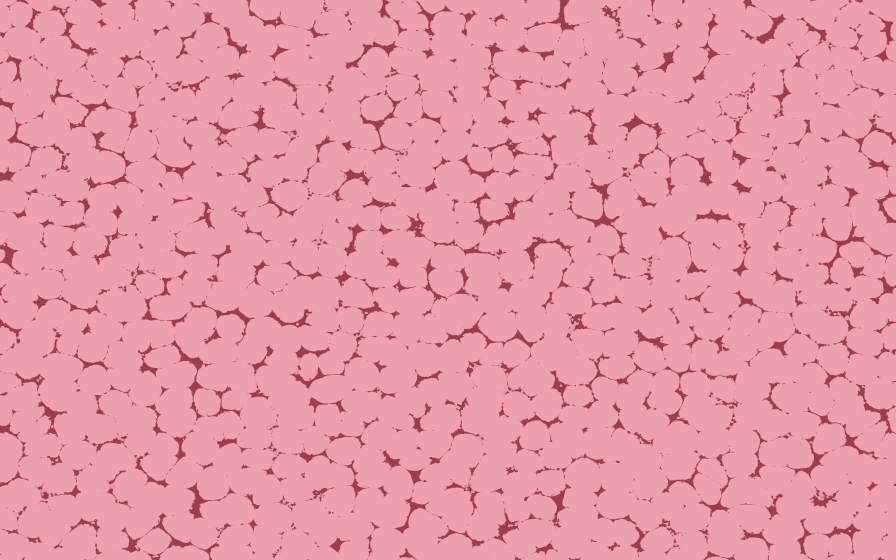
Write a WebGL 2 fragment shader that draws this texture.

```glsl
#version 300 es
precision highp float;
// Tightly packed rounded grains with dark, ragged pores left between them.
// Grains are Voronoi cells with softened corners; layered sines vary how far
// the pores open, and a fine cellular grit frays and speckles their edges.

uniform vec2 u_resolution;
out vec4 fragColor;

const vec3 GRAIN_COLOR = vec3(0.932, 0.622, 0.690);
const vec3 PORE_COLOR = vec3(0.605, 0.245, 0.310);
const float ROWS = 20.0;       // grains per canvas height
const float JITTER = 0.78;     // irregularity of the grain layout
const float ROUNDING = 0.14;   // corner softness, in grain widths
const float GRIT_SCALE = 11.0; // grit flecks per grain width

vec2 hash2(vec2 p) {
  vec3 q = fract(p.xyx * vec3(0.1031, 0.1030, 0.0973));
  q += dot(q, q.yzx + 33.33);
  return fract((q.xx + q.yz) * q.zy);
}

vec2 seedPoint(vec2 cell, float jitter) {
  return cell + 0.5 + jitter * (hash2(cell + 71.0) - 0.5);
}

mat2 rotation(float angle) {
  float c = cos(angle), s = sin(angle);
  return mat2(c, s, -s, c);
}

// Smooth irregular field, roughly -1 to 1.
float layeredSines(vec2 p) {
  float sum = 0.0;
  for (int i = 0; i < 4; i++) {
    sum += sin(p.x + 1.6 * sin(p.y + float(i)));
    p = rotation(1.9) * p * 1.31 + 4.7;
  }
  return sum * 0.4;
}

// Grid cell whose seed lies closest to p.
vec2 nearestCell(vec2 p, float jitter) {
  vec2 base = floor(p), best = base;
  float bestDist = 1e9;
  for (int y = -1; y <= 1; y++)
    for (int x = -1; x <= 1; x++) {
      vec2 cell = base + vec2(x, y);
      vec2 d = seedPoint(cell, jitter) - p;
      if (dot(d, d) < bestDist) {
        bestDist = dot(d, d);
        best = cell;
      }
    }
  return best;
}

// Depth inside a grain: soft minimum of the distances to all its walls.
float roundedDepth(vec2 p, vec2 cell, float jitter, float k) {
  vec2 own = seedPoint(cell, jitter);
  float sum = 0.0;
  for (int y = -2; y <= 2; y++)
    for (int x = -2; x <= 2; x++) {
      if (x == 0 && y == 0) continue;
      vec2 other = seedPoint(cell + vec2(x, y), jitter);
      float wall = dot(0.5 * (own + other) - p, normalize(other - own));
      sum += exp(-wall / k);
    }
  return -k * log(sum);
}

// Pore coverage at p; blur is the edge softness in grain widths.
float poreMask(vec2 p, float blur) {
  // Gentle bending keeps the walls from being straight
  vec2 bend = vec2(layeredSines(p * 2.7), layeredSines(p.yx * 2.9 + 8.0));
  vec2 q = p + 0.045 * bend;
  vec2 cell = nearestCell(q, JITTER);
  float depth = roundedDepth(q, cell, JITTER, ROUNDING);

  // Opening varies by place, by grain and by fleck
  vec2 grit = hash2(nearestCell(p * GRIT_SCALE, 0.9) + 19.0);
  float opening = -0.54 + 0.24 * layeredSines(p * 1.5 + 3.0);
  opening += 0.26 * (hash2(cell + 5.0).x - 0.5);
  opening += 0.10 * (grit.x - 0.5) + 0.34 * pow(grit.y, 7.0);
  float pore = smoothstep(-blur, blur, ROUNDING * opening - depth);

  // Pale flecks crumble the pores inside scattered patches
  float patchy = smoothstep(0.25, 0.75, layeredSines(p * 0.9 + 21.0));
  float fleck = step(grit.x, 0.5 * patchy + 0.03);
  return pore * (1.0 - 0.9 * fleck);
}

void main() {
  float pixel = ROWS / u_resolution.y;
  mat2 tilt = rotation(0.21);
  float pore = 0.0;

  // Four samples per pixel
  for (int i = 0; i < 4; i++) {
    vec2 offset = vec2(i % 2, i / 2) * 0.5 - 0.25;
    vec2 p = (gl_FragCoord.xy + offset) * pixel * vec2(0.94, 1.08);
    pore += 0.25 * poreMask(tilt * p + 40.0, 0.4 * pixel);
  }
  fragColor = vec4(mix(GRAIN_COLOR, PORE_COLOR, pore), 1.0);
}
```
